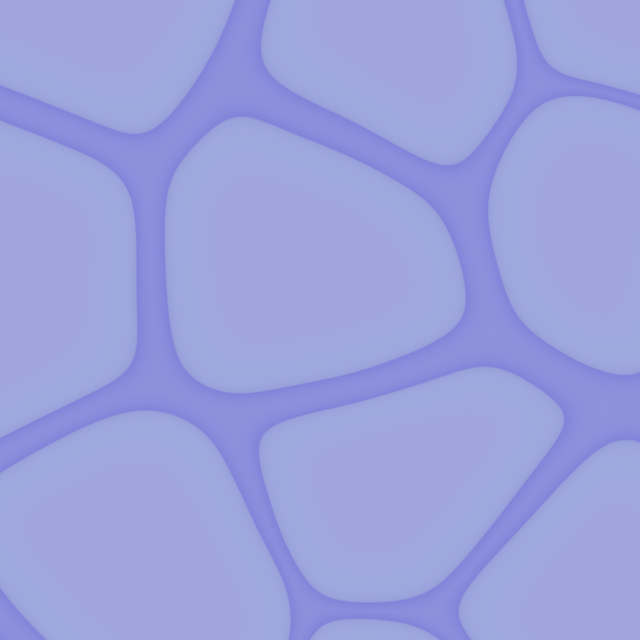
A WebGL 2 fragment shader for this pattern:

```glsl
#version 300 es
precision highp float;
// Soft, pebble-like cells parted by slim channels that widen at the junctions.
// A jittered Voronoi grid gives bisector distances; an exponential soft minimum
// rounds the corners, and the resulting signed distance drives the shading.

#define CELLS 2.3         // cells across the canvas height
#define JITTER 0.72       // how far cell centres stray from the grid
#define ROUNDING 0.058    // corner softness, in cells
#define INSET_MIN 0.022   // half width of the channels, in cells
#define INSET_MAX 0.066
#define WARP 0.10         // bending of the outlines, in cells
#define LINE_FADE 0.010   // fade of the dark outline into the channel
#define EDGE_BLUR 0.0018  // softness of the outline, in canvas units

uniform vec2 u_resolution;
out vec4 fragColor;

const vec3 CHANNEL = vec3(0.556, 0.570, 0.861);
const vec3 OUTLINE = vec3(0.502, 0.512, 0.852);
const vec3 SHADE   = vec3(0.585, 0.615, 0.850);
const vec3 RIM     = vec3(0.628, 0.664, 0.873);
const vec3 CENTRE  = vec3(0.627, 0.646, 0.875);

// Integer hash: one lattice point to two values in 0..1.
vec2 hash2(vec2 p) {
    uvec2 q = uvec2(ivec2(p) + 4096);
    uint n = q.x * 1597334677u ^ q.y * 3812015801u;
    n = (n ^ (n >> 16)) * 2146121005u;
    n = (n ^ (n >> 15)) * 2221713035u;
    n ^= n >> 16;
    return vec2(n & 65535u, n >> 16) / 65535.0;
}

// Smooth value noise with two channels.
vec2 noise2(vec2 p) {
    vec2 i = floor(p), f = fract(p);
    f = f * f * f * (f * (f * 6.0 - 15.0) + 10.0);
    return mix(mix(hash2(i), hash2(i + vec2(1, 0)), f.x),
               mix(hash2(i + vec2(0, 1)), hash2(i + vec2(1, 1)), f.x), f.y);
}

vec2 cellCentre(vec2 cell) {
    return cell + 0.5 + JITTER * (hash2(cell) - 0.5);
}

// Rounded distance from p to the border of its Voronoi cell.
float borderDistance(vec2 p) {
    vec2 home = floor(p), nearest = vec2(0.0);
    float best = 1e9;
    for (int y = -2; y <= 2; y++)
    for (int x = -2; x <= 2; x++) {
        vec2 cell = home + vec2(x, y);
        vec2 r = cellCentre(cell) - p;
        if (dot(r, r) < best) {
            best = dot(r, r);
            nearest = cell;
        }
    }
    vec2 a = cellCentre(nearest) - p;
    float sum = 0.0;
    for (int y = -2; y <= 2; y++)
    for (int x = -2; x <= 2; x++) {
        if (x == 0 && y == 0) continue;
        vec2 b = cellCentre(nearest + vec2(x, y)) - p;
        float bisector = dot(0.5 * (a + b), normalize(b - a));
        sum += exp(-bisector / ROUNDING);
    }
    return -ROUNDING * log(sum);
}

// Colour by signed distance: channel below zero, cell above.
vec3 shade(float d, float blur) {
    vec3 gap = mix(CHANNEL, OUTLINE, exp(min(d, 0.0) / LINE_FADE));
    vec3 body = mix(RIM, SHADE, exp(-max(d, 0.0) / 0.009));
    body = mix(body, CENTRE, smoothstep(0.035, 0.085, d));
    return mix(gap, body, smoothstep(-blur, blur, d - 0.5 * blur));
}

void main() {
    vec2 p = gl_FragCoord.xy / u_resolution.y * CELLS + vec2(3.3, 7.15);
    float inset = mix(INSET_MIN, INSET_MAX, noise2(p * 1.1 + 31.0).x);
    p += WARP * (noise2(p * 1.7 + 11.0) - 0.5);
    float d = (borderDistance(p) - inset) / CELLS;
    float blur = max(EDGE_BLUR, 1.0 / u_resolution.y);
    fragColor = vec4(shade(d, blur), 1.0);
}
```
